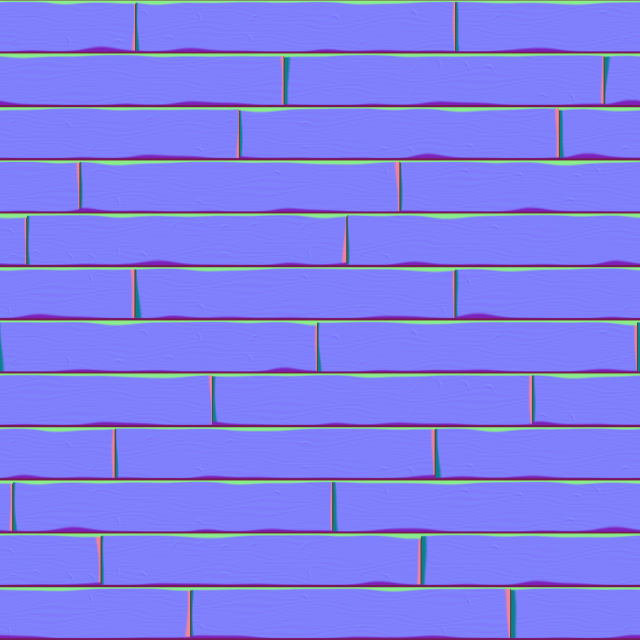
A Shadertoy shader for this texture map:

```glsl
// Tangent-space normal map of staggered wooden planks with worn, bevelled edges.

const float TAU = 6.2831853;
const float ROWS = 12.0;
const float PLANKS_PER_ROW = 2.0;
const float PLANK_LENGTH = ROWS / PLANKS_PER_ROW; // in row heights

const vec3 FACE = vec3(0.50, 0.50, 0.99);
const vec3 TOP_BEVEL = vec3(0.54, 0.93, 0.55);
const vec3 TOP_GROOVE = vec3(0.50, 0.56, 0.36);
const vec3 BOTTOM_BEVEL = vec3(0.49, 0.12, 0.72);
const vec3 BOTTOM_GROOVE = vec3(0.46, 0.10, 0.34);
const vec3 LEFT_BEVEL = vec3(0.04, 0.50, 0.56);
const vec3 RIGHT_BEVEL = vec3(0.95, 0.51, 0.62);
const vec3 JOINT_GROOVE = vec3(0.32, 0.30, 0.24);

// Joint position of each row from the top, in canvas widths
const float JOINTS[12] = float[12](
    0.212, 0.444, 0.374, 0.125, 0.042, 0.211,
    0.496, 0.332, 0.180, 0.020, 0.158, 0.298);

float hash(vec2 p) {
    return fract(sin(dot(p, vec2(127.1, 311.7))) * 4375.85);
}

// Layered sines in 0..1, different for every seed
float wave(float s, float seed) {
    float a = sin(s * 1.7 + seed * 41.0);
    float b = sin(s * 3.1 + seed * 73.0 + a);
    float c = sin(s * 5.3 + seed * 19.0);
    return clamp(0.5 + 0.25 * a + 0.19 * b + 0.08 * c, 0.0, 1.0);
}

// Coverage of an edge strip of the given width
float strip(float d, float width, float soft) {
    return 1.0 - smoothstep(width - soft, width + soft, d);
}

// Width of an end bevel that tapers along the joint
float taper(float y, float seed) {
    float a = hash(vec2(seed, 3.0));
    float b = hash(vec2(seed, 8.0));
    float t = mix(a, b, y);
    return 0.03 + 0.09 * t * t + 0.012 * sin(y * 5.0 + seed * 9.0);
}

// Slope of fine horizontal wood fibres
vec2 grainTilt(vec2 uv) {
    float warp = 0.8 * sin(TAU * (3.0 * uv.x + 6.0 * uv.y))
               + 0.5 * sin(TAU * (7.0 * uv.x - 14.0 * uv.y));
    float fibre = sin(TAU * (144.0 * uv.y + warp));
    float fine = sin(TAU * (190.0 * uv.y - 1.3 * warp + uv.x));
    float patchy = 0.5 + 0.5 * sin(TAU * (2.0 * uv.x + 26.0 * uv.y) + 2.0 * warp);
    return vec2(0.004 * fine, 0.035 * fibre * patchy + 0.014 * fine);
}

// Sparse embossed nicks, one per chosen cell
vec2 nickTilt(vec2 uv, float cells) {
    vec2 g = vec2(uv.x, fract(uv.y * 2.0) * 0.5) * cells;
    vec2 id = floor(g);
    float present = step(0.72, hash(id + 5.0));
    vec2 q = fract(g) - 0.35 - 0.3 * vec2(hash(id), hash(id + 17.0));
    float angle = (hash(id + 31.0) - 0.5) * 2.6;
    vec2 along = vec2(cos(angle), sin(angle));
    vec2 across = vec2(-along.y, along.x);
    float u = dot(q, along) / 0.15;
    float v = (dot(q, across) + 0.04 * u * u) / 0.045;
    return across * v * exp(-u * u - v * v) * 0.28 * present;
}

void mainImage(out vec4 fragColor, in vec2 fragCoord) {
    vec2 uv = fragCoord / iResolution.xy;
    float pixel = ROWS / iResolution.y;
    float soft = 0.5 * pixel;

    // Plank layout, measured in row heights
    float fromTop = (1.0 - uv.y) * ROWS;
    float row = clamp(floor(fromTop), 0.0, ROWS - 1.0);
    float along = (uv.x - JOINTS[int(row)]) * PLANKS_PER_ROW;
    float plank = mod(floor(along), PLANKS_PER_ROW);
    float x = fract(along) * PLANK_LENGTH;
    float top = fromTop - row;
    float bottom = 1.0 - top;
    float right = PLANK_LENGTH - x;
    float seed = hash(vec2(row, plank));

    // Plank face
    vec2 tilt = grainTilt(uv) + nickTilt(uv, 24.0);
    vec3 color = FACE + vec3(0.5 * tilt, -0.3 * dot(tilt, tilt));

    // End bevels
    float leftWidth = taper(top, seed + 1.0);
    float rightWidth = taper(top, seed + 2.0);
    color = mix(color, LEFT_BEVEL, strip(x, leftWidth, soft + 0.3 * leftWidth));
    color = mix(color, RIGHT_BEVEL, strip(right, rightWidth, soft + 0.3 * rightWidth));
    color = mix(color, JOINT_GROOVE, strip(min(x, right), 0.012, soft));

    // Long bevels with worn, wavy inner edges
    float topWear = wave(x, seed);
    float bottomWear = wave(x, seed + 0.47);
    float topWidth = 0.035 + 0.065 * topWear * topWear;
    float bottomWidth = 0.035 + 0.085 * pow(bottomWear, 3.0);
    color = mix(color, TOP_BEVEL, strip(top, topWidth, soft + 0.2 * topWidth));
    color = mix(color, BOTTOM_BEVEL, strip(bottom, bottomWidth, soft + 0.25 * bottomWidth));

    // Grooves between rows
    color = mix(color, TOP_GROOVE, strip(top, 0.016, soft));
    color = mix(color, BOTTOM_GROOVE, strip(bottom, 0.032, soft));

    fragColor = vec4(clamp(color, 0.0, 1.0), 1.0);
}
```
